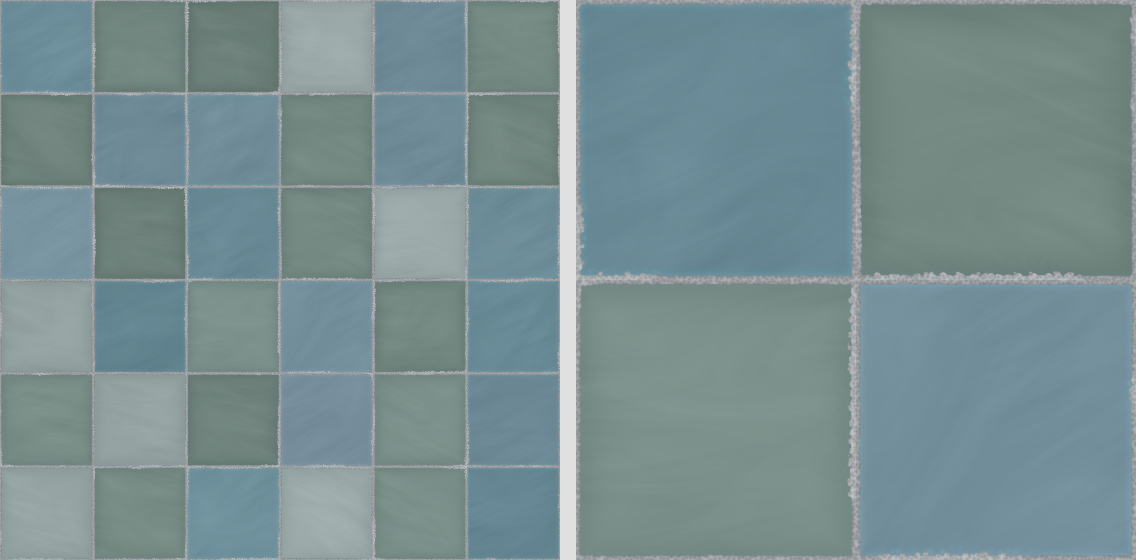
Left: the whole. Right: its middle third, enlarged.
A WebGL 1 fragment shader for this pattern:

```glsl
precision highp float;
// Six by six brushed ceramic tiles in sage, pale grey-green and blue, with rough grey grout.

uniform vec2 u_resolution;

const float GRID = 6.0;             // tiles across and down
const float GROUT_HALF = 0.016;     // lengths below are in tile widths
const float CORNER = 0.012;
const float CHIP_DEPTH = 0.014;
const float WANDER = 0.0025;
const float PALE_SHARE = 0.15;
const float GREEN_SHARE = 0.44;
const float STREAK_STRENGTH = 0.018;
const float CLOUD_STRENGTH = 0.022;
const float VIGNETTE_WIDTH = 0.065;
const float RIM_WIDTH = 0.012;

const vec3 PALE_LOW = vec3(0.56, 0.62, 0.615);
const vec3 PALE_HIGH = vec3(0.62, 0.675, 0.675);
const vec3 GREEN_LOW = vec3(0.42, 0.50, 0.47);
const vec3 GREEN_HIGH = vec3(0.52, 0.60, 0.58);
const vec3 SLATE = vec3(0.46, 0.55, 0.605);
const vec3 TEAL = vec3(0.405, 0.54, 0.585);
const vec3 RIM_LIGHT = vec3(0.03, 0.065, 0.075);
const vec3 GROUT = vec3(0.62, 0.635, 0.645);

float hash(vec2 p) {
  return fract(sin(dot(p, vec2(127.1, 311.7))) * 43758.5);
}

// Folded sines, roughly -1 to 1.
float layeredSines(vec2 p) {
  float sum = 0.0;
  float amp = 0.5;
  for (int i = 0; i < 5; i++) {
    p += 0.8 * sin(p.yx * 1.1 + vec2(1.7, 4.2));
    sum += amp * sin(p.x) * cos(p.y);
    p = p * 1.8 + vec2(3.1, 7.3);
    amp *= 0.65;
  }
  return sum;
}

// Distance to the nearest scattered point.
float cellular(vec2 p) {
  vec2 cell = floor(p);
  float nearest = 2.0;
  for (int y = -1; y <= 1; y++) {
    for (int x = -1; x <= 1; x++) {
      vec2 c = cell + vec2(float(x), float(y));
      vec2 point = c + vec2(hash(c), hash(c + 47.3));
      nearest = min(nearest, distance(p, point));
    }
  }
  return nearest;
}

float roundedBox(vec2 p, float halfSize, float radius) {
  vec2 q = abs(p) - halfSize + radius;
  return length(max(q, 0.0)) + min(max(q.x, q.y), 0.0) - radius;
}

vec3 glaze(vec2 tile, vec2 local, float inside) {
  // Well spread choice of colour family, then a tone within it.
  float pick = fract(tile.x * (0.38 + 0.07 * tile.y) + 0.57 * tile.y);
  float tone = hash(tile + 3.7);
  float pale = 1.0 - step(PALE_SHARE, pick);
  float blue = step(PALE_SHARE + GREEN_SHARE, pick);
  vec3 blueColor = mix(SLATE, TEAL, hash(tile + 19.1)) + 0.07 * (tone - 0.5);
  vec3 color = mix(GREEN_LOW, GREEN_HIGH, tone);
  color = mix(color, mix(PALE_LOW, PALE_HIGH, tone), pale);
  color = mix(color, blueColor, blue);

  // Brush marks rise on blue tiles and fall gently on the others.
  float angle = mix(-0.45, 0.08, hash(tile + 8.3));
  angle = mix(angle, mix(0.3, 0.65, tone), blue);
  float c = cos(angle);
  float s = sin(angle);
  vec2 along = vec2(c * local.x + s * local.y, c * local.y - s * local.x);
  vec2 offset = 17.0 * vec2(hash(tile + 1.3), hash(tile + 5.9));
  float streak = layeredSines(along * vec2(3.0, 24.0) + offset);
  float cloud = layeredSines(along * vec2(2.5, 5.0) + offset.yx);
  float patches = 0.55 + 0.45 * sin(5.0 * local.x + 4.0 * local.y + offset.x);
  color += STREAK_STRENGTH * streak * patches + CLOUD_STRENGTH * cloud;

  // Dark, uneven borders on pale and green; a thin light rim on blue.
  float border = exp(-inside / VIGNETTE_WIDTH) * (0.8 + 0.4 * cloud);
  color -= border * mix(0.075, 0.018, blue);
  color += RIM_LIGHT * exp(-inside / RIM_WIDTH) * mix(0.4, 1.0, blue);
  return color;
}

void main() {
  vec2 pos = gl_FragCoord.xy / u_resolution * GRID;
  float pixel = GRID / min(u_resolution.x, u_resolution.y);
  vec2 tile = floor(pos);
  vec2 local = fract(pos) - 0.5;

  // Tile outline with slight wander and patches of chipping.
  float worn = smoothstep(0.0, 0.5, layeredSines(pos * 3.0 + tile * 2.3));
  float chips = 1.0 - smoothstep(0.15, 0.65, cellular(pos * 38.0));
  float edge = roundedBox(local, 0.5 - GROUT_HALF, CORNER);
  edge += WANDER * layeredSines(pos * 30.0) + CHIP_DEPTH * worn * chips;

  // Grainy grout, lighter in worn stretches, shaded beside the tile.
  float grain = cellular(pos * 75.0) - 0.45;
  vec3 grout = GROUT + 0.16 * grain + 0.06 * worn;
  grout *= 1.0 - 0.18 * exp(-max(edge, 0.0) / 0.005);

  vec3 surface = glaze(tile, local, max(-edge, 0.0));
  float cover = 1.0 - smoothstep(-0.7 * pixel, 0.7 * pixel, edge);
  gl_FragColor = vec4(mix(grout, surface, cover), 1.0);
}
```
